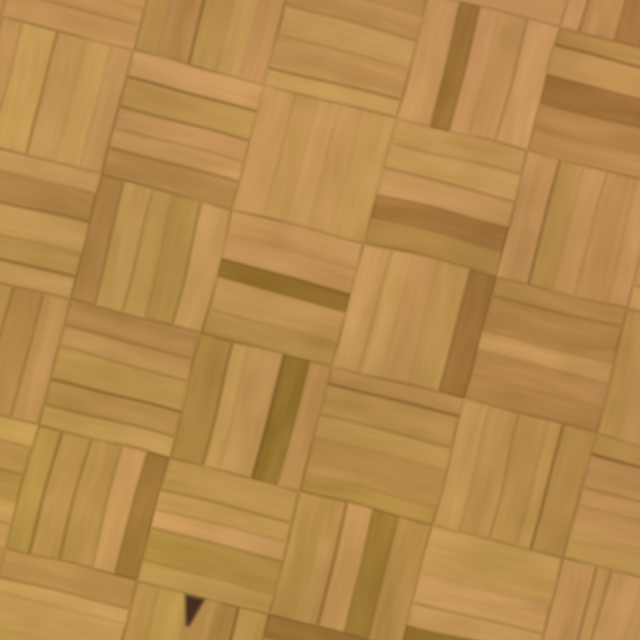
Reproduce this texture procedurally as a WebGL 1 fragment shader.

```glsl
precision highp float;
// Worn basket-weave parquet: tilted square blocks of five uneven wooden slats.
uniform vec2 u_resolution;

const vec2 BLOCK_SIZE = vec2(0.212, 0.2005);
const vec2 BLOCK_CORNER = vec2(0.3646, 0.6745);
const float TILT = 0.25;
const float SLATS = 5.0;
const vec2 CHIP_CENTER = vec2(0.299, 0.045);

const vec3 OLIVE_WOOD = vec3(0.585, 0.435, 0.195);
const vec3 PALE_WOOD = vec3(0.795, 0.615, 0.365);
const vec3 PINK_SHIFT = vec3(0.025, -0.008, 0.035);
const vec3 SEAM_COLOR = vec3(0.40, 0.28, 0.11);
const vec3 CHIP_COLOR = vec3(0.27, 0.18, 0.13);

float hash(vec2 p) {
  vec3 q = fract(p.xyx * 0.1031);
  q += dot(q, q.yzx + 33.33);
  return fract((q.x + q.y) * q.z);
}

float noise(vec2 p) {
  vec2 i = floor(p);
  vec2 f = fract(p);
  f = f * f * (3.0 - 2.0 * f);
  float low = mix(hash(i), hash(i + vec2(1.0, 0.0)), f.x);
  float high = mix(hash(i + vec2(0.0, 1.0)), hash(i + vec2(1.0)), f.x);
  return mix(low, high, f.y);
}

vec2 rotate(vec2 p, float angle) {
  float c = cos(angle);
  float s = sin(angle);
  return vec2(c * p.x - s * p.y, s * p.x + c * p.y);
}

float softLine(float dist, float width) {
  return 1.0 - smoothstep(0.0, width, abs(dist));
}

// Tone and tint of one slat; a few slats are much darker.
vec2 slatTone(vec2 seed) {
  float h = hash(seed);
  float tone = 0.22 + 0.66 * sqrt(h) - 0.25 * step(h, 0.06);
  return vec2(tone, hash(seed + 57.0));
}

// Grain runs along s.y; s.x crosses the slats.
float grain(vec2 s, vec2 seed) {
  vec2 q = s + seed * 3.7;
  float bend = 0.05 * noise(q * 3.0);
  float broad = noise(vec2((q.x + bend) * 11.0, q.y * 1.8)) - 0.5;
  float fine = noise(vec2((q.x + bend) * 38.0, q.y * 4.0)) - 0.5;
  float blotch = noise(q * 6.0) - 0.5;
  return 0.26 * broad + 0.13 * fine + 0.12 * blotch;
}

vec3 block(vec2 s, vec2 seed) {
  vec2 tone = slatTone(seed);
  float seam = 0.0;
  for (float k = 1.0; k < SLATS; k++) {
    vec2 slatSeed = seed + vec2(k * 7.0, k * 13.0);
    float edge = (k + 0.6 * (hash(slatSeed + 19.0) - 0.5)) / SLATS;
    edge += 0.02 * (hash(slatSeed + 31.0) - 0.5) * (s.y - 0.5);
    tone = mix(tone, slatTone(slatSeed), smoothstep(-0.012, 0.012, s.x - edge));
    float depth = 0.05 + 0.45 * pow(hash(slatSeed + 43.0), 2.0);
    seam = max(seam, depth * softLine(s.x - edge, 0.026));
  }
  // Shallow joints around the block, uneven along their length.
  vec2 border = min(s, 1.0 - s);
  float joint = softLine(min(border.x, border.y), 0.025);
  seam = max(seam, joint * (0.08 + 0.3 * noise(s * 4.0 + seed * 5.0)));

  vec3 wood = mix(OLIVE_WOOD, PALE_WOOD, tone.x + grain(s, seed));
  wood += PINK_SHIFT * (tone.y - 0.4);
  return mix(wood, SEAM_COLOR, seam);
}

// Wedge-shaped hole that narrows downward.
float chip(vec2 q) {
  float halfWidth = 0.010 + 0.28 * q.y;
  float outside = max(abs(q.x) - halfWidth, abs(q.y) - 0.024);
  return 1.0 - smoothstep(-0.006, 0.004, outside);
}

vec3 floorColor(vec2 p) {
  vec2 warp = vec2(noise(p * 9.0), noise(p * 9.0 + 40.0)) - 0.5;
  vec2 grid = rotate(p - BLOCK_CORNER + 0.006 * warp, TILT) / BLOCK_SIZE;
  vec2 cell = floor(grid);
  vec2 s = fract(grid);
  float turned = mod(cell.x + cell.y, 2.0);
  vec3 color = block(mix(s, s.yx, turned), cell + 50.0);

  // Broad wear, with a warmer tone toward the upper right.
  color *= 0.96 + 0.08 * noise(p * 5.0 + 11.0);
  color += PINK_SHIFT * 0.6 * (p.x + p.y - 1.0);
  return mix(color, CHIP_COLOR, chip(rotate(p - CHIP_CENTER, TILT)));
}

void main() {
  vec2 p = gl_FragCoord.xy / u_resolution;
  // Nine samples give softly blurred edges.
  vec3 sum = vec3(0.0);
  for (float y = -1.0; y <= 1.0; y++) {
    for (float x = -1.0; x <= 1.0; x++) {
      sum += floorColor(p + vec2(x, y) * 0.0014);
    }
  }
  gl_FragColor = vec4(sum / 9.0, 1.0);
}
```
